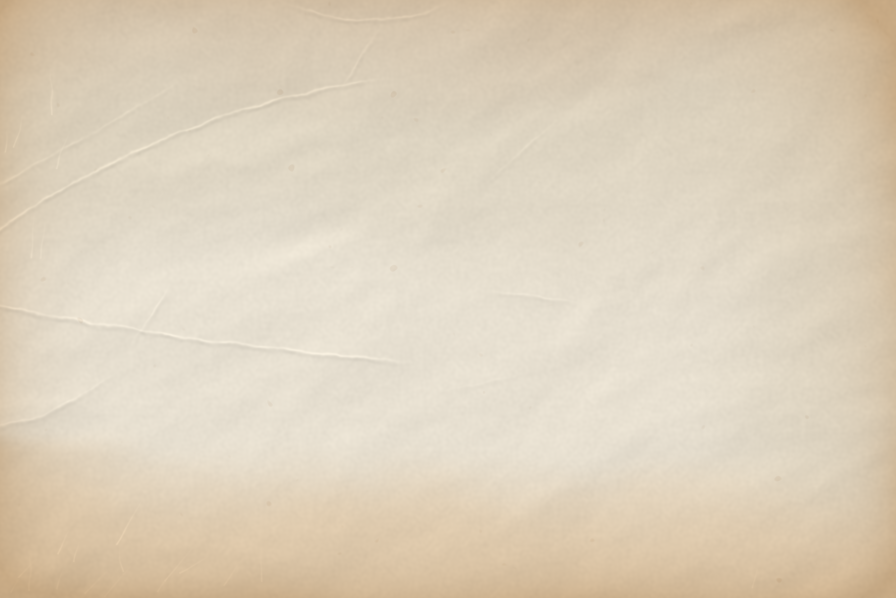
Reproduce this texture procedurally as a Shadertoy shader.

```glsl
#define PALE vec3(0.908, 0.880, 0.822)
#define CREAM vec3(0.870, 0.836, 0.764)
#define DUST vec3(0.842, 0.782, 0.695)
#define PEACH vec3(0.882, 0.805, 0.695)
#define TAN vec3(0.775, 0.660, 0.515)
#define GRAIN 0.022
#define RELIEF 0.11
#define FOLD_LIGHT 0.075
#define FOLD_WIDTH 0.0024
#define SCRATCHES 22

vec2 hash2(vec2 p) {
    vec3 q = fract(p.xyx * vec3(0.1031, 0.1030, 0.0973));
    q += dot(q, q.yzx + 33.33);
    return fract((q.xx + q.yz) * q.zy);
}

// Gradient noise, roughly -0.7 to 0.7
float noise(vec2 p) {
    vec2 i = floor(p), f = p - i;
    vec2 u = f * f * f * (f * (f * 6.0 - 15.0) + 10.0);
    vec2 o = vec2(0.0, 1.0);
    float a = dot(hash2(i) * 2.0 - 1.0, f);
    float b = dot(hash2(i + o.yx) * 2.0 - 1.0, f - o.yx);
    float c = dot(hash2(i + o.xy) * 2.0 - 1.0, f - o.xy);
    float d = dot(hash2(i + o.yy) * 2.0 - 1.0, f - o.yy);
    return mix(mix(a, b, u.x), mix(c, d, u.x), u.y);
}

float fbm(vec2 p) {
    float sum = 0.0, amp = 1.0;
    for (int i = 0; i < 4; i++) {
        sum += amp * noise(p);
        p = mat2(1.6, 1.2, -1.2, 1.6) * p + 17.3;
        amp *= 0.5;
    }
    return sum;
}

// Soft crumples, stretched along a rising diagonal
float crumple(vec2 p) {
    vec2 q = mat2(0.90, -0.44, 0.44, 0.90) * p * vec2(1.0, 1.15);
    q += 0.10 * vec2(noise(p * 3.0 + 40.0), noise(p * 3.0 + 70.0));
    return 0.5 * fbm(q * vec2(3.5, 6.0) + 50.0) - 0.35 * abs(noise(q * vec2(4.0, 7.0) + 90.0));
}

// Lit fold along y = curve.x + curve.y * t + curve.z * t * t, t from span.x to span.y
float fold(vec2 p, vec2 span, vec3 curve, float shade) {
    float t = p.x - span.x;
    float slope = curve.y + 2.0 * curve.z * t;
    float d = (p.y - curve.x - t * (curve.y + curve.z * t)) / sqrt(1.0 + slope * slope);
    d += 0.006 * noise(p * 22.0) + 0.002 * noise(p * 75.0);
    float soft = min(0.05, 0.25 * (span.y - span.x));
    float ends = smoothstep(span.x - soft, span.x + soft, p.x)
               * (1.0 - smoothstep(span.y - 2.0 * soft, span.y, p.x));
    float ridge = exp(-pow(d / FOLD_WIDTH, 2.0));
    float groove = exp(-pow((d + 2.2 * FOLD_WIDTH) / (1.6 * FOLD_WIDTH), 2.0));
    float slopeShade = shade * d / (abs(d) + FOLD_WIDTH) * exp(-abs(d) * 28.0);
    return ends * ((ridge - 0.65 * groove) * (0.8 + 0.9 * noise(p * 30.0)) + slopeShade);
}

float folds(vec2 p) {
    float s = fold(p, vec2(-0.1, 0.66), vec3(0.55, 0.74, -0.42), -0.15);
    s += fold(p, vec2(-0.1, 0.70), vec3(0.508, -0.206, 0.08), 0.12);
    s += 0.55 * fold(p, vec2(-0.1, 0.32), vec3(0.64, 0.52, 0.10), -0.1);
    s += 0.6 * fold(p, vec2(-0.05, 0.21), vec3(0.28, 0.06, 1.4), 0.55);
    s += 0.8 * fold(p, vec2(0.50, 0.77), vec3(0.988, -0.37, 1.6), -0.2);
    s += 0.5 * fold(p, vec2(0.58, 0.65), vec3(0.87, 1.5, 0.0), -0.3);
    s += 0.6 * fold(p, vec2(0.23, 0.29), vec3(0.44, 1.5, 0.0), 0.1);
    s += 0.5 * fold(p, vec2(0.84, 0.98), vec3(0.512, -0.14, 0.0), 0.3);
    s += 0.3 * fold(p, vec2(0.76, 0.88), vec3(0.35, 0.22, 0.0), 0.3);
    s += 0.35 * fold(p, vec2(0.82, 0.95), vec3(0.70, 0.9, 0.0), -0.4);
    return s;
}

// Short worn scratches near the lower edge and the left side
float scratches(vec2 p) {
    float sum = 0.0;
    for (int i = 0; i < SCRATCHES; i++) {
        float n = float(i);
        vec2 r = hash2(vec2(n, 3.7)), s = hash2(vec2(n, 21.1));
        vec2 root = i % 4 == 0 ? vec2(0.1 * r.x, 0.35 + 0.6 * r.y)
                               : vec2(1.5 * r.x * r.x, 0.09 * r.y);
        float angle = 0.5 + 1.4 * s.x;
        vec2 dir = vec2(cos(angle), sin(angle));
        vec2 q = p - root + 0.008 * noise(p * 25.0 + n);
        float len = 0.03 + 0.06 * s.y;
        float t = clamp(dot(q, dir), 0.0, len);
        float d = length(q - dir * t) / (0.7 * FOLD_WIDTH);
        sum += exp(-d * d) * (1.0 - t / len) * (0.3 + 0.5 * r.y);
    }
    return sum;
}

void mainImage(out vec4 fragColor, in vec2 fragCoord) {
    vec2 p = fragCoord / iResolution.y;
    float right = iResolution.x / iResolution.y - p.x;
    float cloud = fbm(p * vec2(1.8, 3.0) + 5.0);

    // Aged tones: pale middle, dusty top, warm stained bottom
    float rise = p.y + 0.09 * cloud;
    vec3 col = mix(PALE, CREAM, smoothstep(0.48, 0.80, rise));
    col = mix(col, DUST, smoothstep(0.78, 1.02, rise));
    col = mix(col, CREAM, 0.8 * smoothstep(0.38, 0.10, right + 0.1 * cloud));
    float stain = p.y + 0.05 * p.x + 0.08 * cloud;
    col = mix(col, PEACH, smoothstep(0.30, 0.10, stain));

    // Browned edges and corners
    float edge = 0.75 * exp(-p.y * 17.0) + 0.45 * exp(-p.x * 18.0) + 0.55 * exp(-right * 15.0);
    edge += 0.30 * exp(-(1.0 - p.y) * 24.0);
    edge += 0.55 * exp(-4.5 * length(vec2(right, 1.0 - p.y)));
    edge += 0.35 * exp(-6.0 * length(vec2(p.x, 1.0 - p.y)));
    edge += 0.35 * exp(-p.x * 7.0) * smoothstep(0.28, 0.22, stain);
    col = mix(col, TAN, clamp(edge * (1.0 + 0.5 * cloud), 0.0, 1.0));

    // Light from the upper left over crumples, folds and paper tooth
    float relief = crumple(p) - crumple(p + vec2(-0.012, 0.018));
    float tooth = noise(p * 130.0) + 0.6 * noise(p * 65.0 + 9.0);
    float light = RELIEF * relief + GRAIN * tooth + FOLD_LIGHT * (folds(p) + scratches(p));
    float fleck = smoothstep(0.46, 0.62, noise(p * 48.0 + 31.0));
    col = col * (1.0 + light) - 0.04 * fleck * vec3(0.7, 1.0, 1.2);

    fragColor = vec4(clamp(col, 0.0, 1.0), 1.0);
}
```
